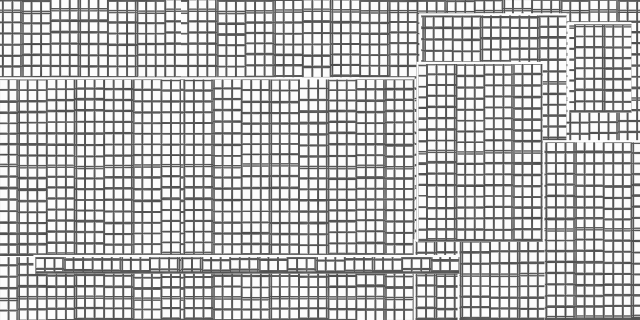
Write a Shadertoy shader that draws this pattern.

```glsl
// Overlapping patches of a gray window lattice with double bars and slipped seams.
#define COLS 67.0
#define ROWS 29.0
#define LINE_HALF 0.104
#define DOUBLE_HALF vec2(0.19, 0.16)
#define SLOT_HALF 0.045
#define HALO 0.2
#define BORDER 0.22
#define WOBBLE 0.32
#define SEAM_X 19.0
#define SEAM_SHIFT 2.4
#define INK vec3(0.34)
#define PAPER vec3(0.99)

const int PATCHES = 10;
const vec2 DOUBLE_PERIOD = vec2(6.0, 8.0);

// Patch bounds in lattice cells: left, bottom, right, top; later ones lie on top.
const vec4 BOUNDS[PATCHES] = vec4[PATCHES](
    vec4(-1.0, -1.0, 68.0, 30.0),
    vec4(-1.0, -1.0, 43.4, 5.7),
    vec4(-1.0, 5.8, 43.4, 21.8),
    vec4(44.1, 16.2, 59.3, 27.6),
    vec4(59.6, 18.8, 66.1, 26.8),
    vec4(57.0, 0.0, 68.0, 16.1),
    vec4(43.5, 0.0, 48.1, 7.1),
    vec4(48.1, 0.0, 57.0, 7.1),
    vec4(43.8, 7.1, 56.8, 23.2),
    vec4(3.7, 4.2, 48.1, 5.7));

// Position of one double bar crossing in each patch.
const vec2 PHASE[PATCHES] = vec2[PATCHES](
    vec2(2.3, 4.0), vec2(1.9, 2.0), vec2(1.9, 5.9), vec2(50.4, 21.5),
    vec2(63.2, 18.7), vec2(60.2, 8.2), vec2(45.6, 4.1), vec2(54.3, 4.1),
    vec2(47.7, 15.2), vec2(0.7, 0.5));

vec2 gradient(vec2 cell) {
    float a = 6.2832 * fract(sin(dot(cell, vec2(127.1, 311.7))) * 43758.5);
    return vec2(cos(a), sin(a));
}

float gradientNoise(vec2 p) {
    vec2 i = floor(p), f = p - i;
    vec2 u = f * f * (3.0 - 2.0 * f);
    vec2 e = vec2(1.0, 0.0);
    float low = mix(dot(gradient(i), f), dot(gradient(i + e), f - e), u.x);
    float high = mix(dot(gradient(i + e.yx), f - e.yx),
                     dot(gradient(i + 1.0), f - 1.0), u.x);
    return mix(low, high, u.y);
}

// Pixel-filtered coverage of a bar from its centre distance.
vec2 barCoverage(vec2 dist, vec2 halfWidth, vec2 pixel) {
    return clamp((halfWidth - dist) / pixel + 0.5, 0.0, 1.0);
}

float boxCoverage(vec2 p, vec4 box, vec2 pixel) {
    vec2 inside = min(p - box.xy, box.zw - p) / pixel;
    return clamp(min(inside.x, inside.y) + 0.5, 0.0, 1.0);
}

// Ink amount of the lattice: plain bars plus slotted double bars.
float lattice(vec2 q, float seed, vec2 pixel) {
    float group = floor(q.x / 3.0);
    q.y += WOBBLE * gradientNoise(vec2(group * 0.77 + seed, q.y * 0.19));
    vec2 index = round(q);
    float weight = 1.0 + 0.6 * gradientNoise(vec2(index.y * 0.63, group * 0.41 + seed));
    vec2 width = LINE_HALF * vec2(1.0, weight);
    vec2 toDouble = abs(q - DOUBLE_PERIOD * round(q / DOUBLE_PERIOD));
    vec2 bars = max(barCoverage(abs(q - index), width, pixel),
                    barCoverage(toDouble, DOUBLE_HALF, pixel));
    bars -= vec2(0.5, 0.7) * barCoverage(toDouble, vec2(SLOT_HALF), pixel);
    return max(bars.x, bars.y);
}

void mainImage(out vec4 fragColor, in vec2 fragCoord) {
    vec2 gridSize = vec2(COLS, ROWS);
    vec2 p = fragCoord / iResolution.xy * gridSize;
    vec2 pixel = gridSize / iResolution.xy;
    vec3 ink = INK + 0.08 * gradientNoise(p * 0.7);
    vec3 color = PAPER;

    for (int i = 0; i < PATCHES; i++) {
        vec4 box = BOUNDS[i];
        vec2 q = p - PHASE[i];
        // Patches starting at the left share one slipped seam.
        if (box.x < 5.0) q.x -= SEAM_SHIFT * step(SEAM_X, p.x);

        float amount = lattice(q, float(i) * 7.3, pixel);
        float lowerEdge = clamp((box.y + BORDER - p.y) / pixel.y + 0.5, 0.0, 1.0);
        amount = max(amount, lowerEdge);

        // A pale halo on the left and top separates each patch.
        vec4 haloBox = box + vec4(-HALO, 0.0, 0.0, HALO);
        color = mix(color, PAPER, boxCoverage(p, haloBox, pixel));
        color = mix(color, mix(PAPER, ink, amount), boxCoverage(p, box, pixel));
    }
    fragColor = vec4(color, 1.0);
}
```
